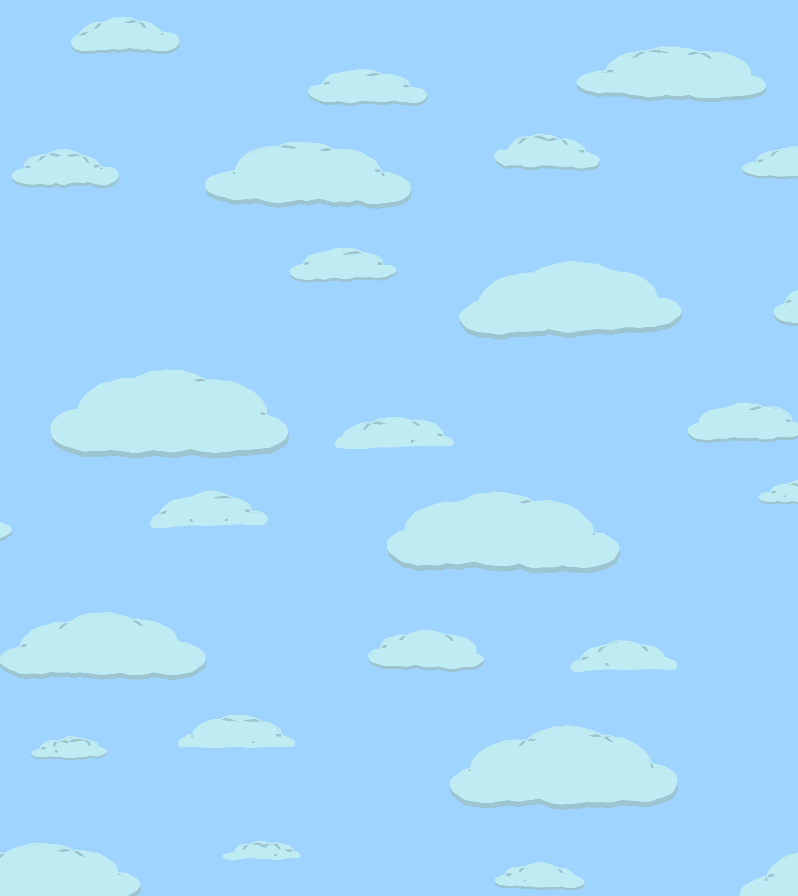
Give the GLSL for this pattern, as a WebGL 1 fragment shader.

```glsl
precision highp float;

uniform vec2 u_resolution;

const vec3 SKY = vec3(0.62, 0.83, 1.0);
const vec3 CLOUD = vec3(0.75, 0.92, 0.95);
const vec3 SHADE = vec3(0.61, 0.77, 0.82);
const vec2 CELL = vec2(0.30, 0.13);
const float LOBES = 5.0;

float hash(vec2 p) {
  vec3 q = fract(vec3(p.xyx) * 0.1031);
  q += dot(q, q.yzx + 33.33);
  return fract((q.x + q.y) * q.z);
}

float noise(vec2 p) {
  vec2 i = floor(p);
  vec2 f = fract(p);
  f = f * f * (3.0 - 2.0 * f);
  float low = mix(hash(i), hash(i + vec2(1.0, 0.0)), f.x);
  float high = mix(hash(i + vec2(0.0, 1.0)), hash(i + 1.0), f.x);
  return mix(low, high, f.y);
}

float ellipse(vec2 p, vec2 radius) {
  float k = max(length(p / radius), 0.001);
  return k * (k - 1.0) / max(length(p / (radius * radius)), 0.0001);
}

float coverage(float d, float pixel) {
  return clamp(0.5 - 1.5 * d / pixel, 0.0, 1.0);
}

// x: distance to the outline, y: distance to the nearest seam between lobes
vec2 cloudShape(vec2 p, vec2 halfSize, vec2 seed, float flatBase) {
  p.y += (hash(seed + 5.1) - 0.5) * 0.2 * halfSize.y * p.x / halfSize.x;
  float outline = 1.0;
  float seam = 1.0;
  for (float i = 0.0; i < LOBES; i++) {
    float t = 2.0 * i / (LOBES - 1.0) - 1.0;
    float dome = 1.0 - t * t;
    vec2 key = seed + vec2(i * 7.3, i * 3.7);
    float vary = hash(key) - 0.5;
    vec2 center = vec2(0.66 * t + 0.12 * vary, 0.45 * dome - 0.4);
    vec2 radius = vec2(0.34 + 0.14 * dome, 0.45 + 0.47 * dome + 0.12 * vary);
    vec2 local = p - center * halfSize;
    float d = ellipse(local, radius * halfSize);
    float hidden = step(0.65, hash(key + 2.9)) + step(local.y, 0.0);
    outline = min(outline, d);
    seam = min(seam, abs(d) + hidden);
  }
  // Ragged edge, and a level base on some clouds
  outline += 0.002 * (noise(p * 130.0 + seed * 9.0) - 0.5);
  float base = -0.55 * halfSize.y - p.y - 0.003 * noise(vec2(p.x * 60.0, seed.x));
  return vec2(mix(outline, max(outline, base), flatBase), seam);
}

void main() {
  float pixel = 1.0 / u_resolution.y;
  vec2 p = gl_FragCoord.xy * pixel;

  // Rows of cells, each row slid sideways by its own amount
  float row = floor(p.y / CELL.y + 0.35);
  float slide = row * 1.37 + 0.6 * hash(vec2(row, 4.0));
  vec2 grid = p / CELL + vec2(slide + 6.0, 0.35);
  vec2 cell = floor(grid);
  vec2 seed = cell + 17.0;

  // Every third cloud in a row is large
  float large = 1.0 - step(0.5, mod(cell.x, 3.0));
  float size = hash(seed);
  float halfWidth = mix(mix(0.038, 0.07, size), mix(0.10, 0.14, size), large);
  vec2 halfSize = halfWidth * vec2(1.0, mix(0.29, 0.36, hash(seed + 1.7)));
  float flatBase = (1.0 - large) * step(0.7, hash(seed + 8.3));

  // Scatter within the room left in the cell
  vec2 room = max(0.5 * CELL - halfSize * vec2(1.0, 1.15) - vec2(0.01, 0.007), 0.0);
  vec2 jitter = 2.0 * vec2(hash(seed + 3.1), hash(seed + 6.4)) - 1.0;
  vec2 local = (fract(grid) - 0.5) * CELL - jitter * room;

  vec2 shape = cloudShape(local, halfSize, seed, flatBase);
  vec2 drop = vec2(-0.02, 0.11) * halfSize.y + vec2(0.0, 0.001);
  vec2 shadow = cloudShape(local + drop, halfSize, seed, flatBase);

  // Short creases run inward from the notches between lobes
  float crease = coverage(shape.y - 0.0014, pixel);
  crease *= coverage(shape.x + 0.0018, pixel) * coverage(-0.007 - shape.x, pixel);

  vec3 color = mix(SKY, SHADE, coverage(shadow.x, pixel) * (1.0 - flatBase));
  color = mix(color, CLOUD, coverage(shape.x, pixel));
  color = mix(color, SHADE, crease);
  gl_FragColor = vec4(color, 1.0);
}
```
